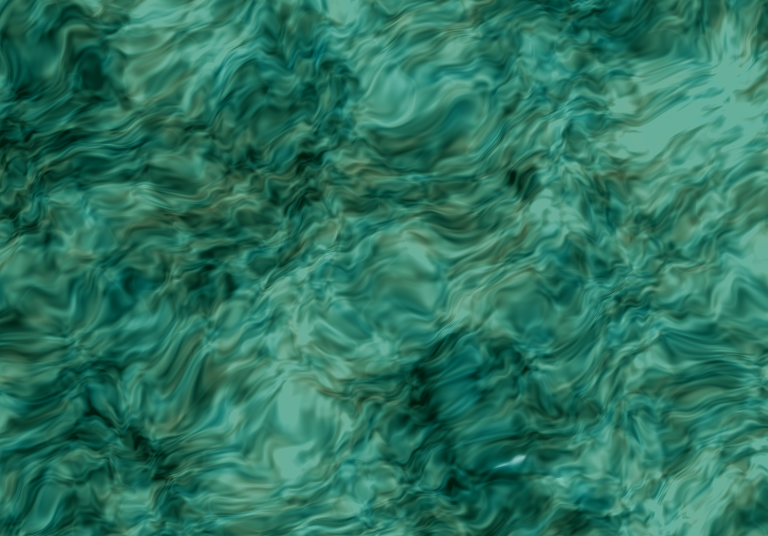
Write a Shadertoy shader that draws this texture.

```glsl
// Rippled green sea water over a mottled, rocky shallow bed.

const float TAU = 6.28319;
const float NOISE_DEVIATION = 0.223;

float hash(vec2 cell) {
    vec3 h = fract(cell.xyx * 0.1031);
    h += dot(h, h.yzx + 33.33);
    return fract((h.x + h.y) * h.z);
}

float cornerSlope(vec2 cell, vec2 offset) {
    float angle = TAU * hash(cell);
    return dot(vec2(cos(angle), sin(angle)), offset);
}

float gradientNoise(vec2 p) {
    vec2 cell = floor(p);
    vec2 f = p - cell;
    vec2 fade = f * f * f * (f * (f * 6.0 - 15.0) + 10.0);
    vec2 e = vec2(1.0, 0.0);
    float low = mix(cornerSlope(cell, f), cornerSlope(cell + e.xy, f - e.xy), fade.x);
    float high = mix(cornerSlope(cell + e.yx, f - e.yx), cornerSlope(cell + e.xx, f - e.xx), fade.x);
    return mix(low, high, fade.y);
}

// Layered noise scaled to a deviation of about one.
float layeredNoise(vec2 p, int octaves, float gain) {
    float sum = 0.0, power = 0.0, amplitude = 1.0;
    for (int i = 0; i < octaves; i++) {
        sum += amplitude * gradientNoise(p);
        power += amplitude * amplitude;
        amplitude *= gain;
        p = mat2(1.96, 0.40, -0.40, 1.96) * p + 19.7;
    }
    return sum / (sqrt(power) * NOISE_DEVIATION);
}

vec2 noiseVector(vec2 p, int octaves) {
    return vec2(layeredNoise(p + 41.3, octaves, 0.5), layeredNoise(p + 87.9, octaves, 0.5));
}

vec2 rotate(vec2 p, float angle) {
    float c = cos(angle), s = sin(angle);
    return vec2(c * p.x + s * p.y, c * p.y - s * p.x);
}

// Steepens the middle of a signal so that blobs get crisp edges.
float crisp(float value, float softness) {
    return value * sqrt(1.0 + softness) / sqrt(softness + value * value);
}

vec3 waterColor(float tone) {
    vec3 ramp[6] = vec3[6](
        vec3(0.01, 0.22, 0.16), vec3(0.04, 0.31, 0.24), vec3(0.10, 0.39, 0.31),
        vec3(0.17, 0.47, 0.38), vec3(0.24, 0.56, 0.46), vec3(0.34, 0.64, 0.55));
    float level = 2.95 + 1.75 * tone;
    int i = int(clamp(floor(level), 0.0, 4.0));
    return mix(ramp[i], ramp[i + 1], clamp(level - float(i), -1.2, 1.6));
}

// Soft elongated hollow, one at its centre and zero outside.
float hollow(vec2 p, vec2 radius, float angle) {
    return 1.0 - smoothstep(0.35, 1.2, length(rotate(p, angle) / radius));
}

// Thin upper arc of a bubble-like swell.
float arc(vec2 p, float radius, float width) {
    float line = 1.0 - smoothstep(0.0, width, abs(length(p) - radius));
    return line * smoothstep(0.0, radius, p.y);
}

void mainImage(out vec4 fragColor, in vec2 fragCoord) {
    vec2 p = fragCoord / iResolution.y;
    vec2 uv = fragCoord / iResolution.xy;

    // Refraction bends the bed at two scales; ripples rise to the right.
    vec2 flow = p + 0.022 * noiseVector(p * 3.2, 2);
    flow += 0.0055 * noiseVector(flow * 15.0, 2);
    vec2 slant = rotate(flow, 0.50);

    // Broad sand and weed, then slanted flecks and fine ripples.
    float patches = layeredNoise(flow * vec2(2.6, 3.3) + 5.2, 4, 0.55);
    float flecks = layeredNoise(slant * vec2(9.0, 19.0) + 31.0, 3, 0.65);
    float grain = layeredNoise(slant * vec2(27.0, 52.0) + 63.0, 2, 0.7);
    float contour = layeredNoise(slant * vec2(5.0, 12.0) + 12.0, 2, 0.5);
    float rippleArea = smoothstep(-0.4, 1.0, layeredNoise(p * 5.0 + 71.0, 2, 0.5));
    float ripples = sin(9.0 * contour) * rippleArea;
    float thread = 1.0 - smoothstep(0.0, 0.3, abs(layeredNoise(slant * vec2(11.0, 17.0) + 53.0, 2, 0.5)));

    float tone = 0.60 * patches + 0.52 * crisp(flecks, 0.9) + 0.36 * grain;
    tone += 0.20 * ripples + 0.22 * (thread - 0.2);
    tone += dot(uv - 0.5, vec2(0.80, 0.40));

    // One deep cleft in the rock.
    vec2 cleft = (uv - vec2(0.66, 0.64)) * vec2(iResolution.x / iResolution.y, 1.0);
    cleft += 1.5 * (flow - p);
    tone -= 2.2 * hollow(cleft, vec2(0.030, 0.065), 0.35);

    // Brown weed and blue sky tints, strongest in the middle tones.
    float tint = 0.6 * layeredNoise(slant * vec2(14.0, 24.0) + 97.0, 2, 0.7)
               + 0.5 * layeredNoise(p * 4.0 + 23.0, 2, 0.5);
    vec3 tintShift = tint > 0.0 ? vec3(0.050, -0.010, -0.025) : vec3(0.045, -0.004, -0.030);
    vec3 color = waterColor(tone) + tintShift * tint * exp(-0.35 * tone * tone);

    // Broken sunlight on a small swell.
    vec2 swell = (uv - vec2(0.68, 0.08)) * vec2(iResolution.x / iResolution.y, 1.0);
    float sparkle = smoothstep(0.3, 1.6, grain + 0.6 * flecks);
    color += vec3(0.40, 0.28, 0.30) * arc(swell + 0.5 * (flow - p), 0.062, 0.010) * (0.15 + sparkle);

    fragColor = vec4(clamp(color, 0.0, 1.0), 1.0);
}
```
